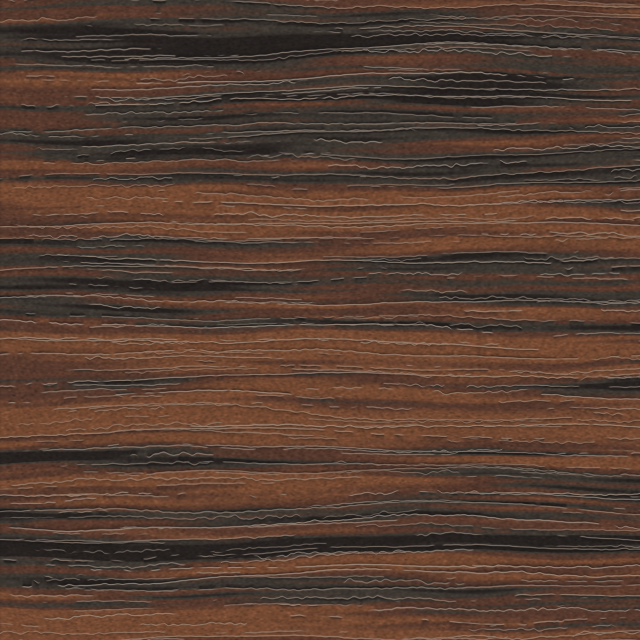
Reproduce this texture procedurally as a Shadertoy shader.

```glsl
// Dark striped wood veneer with horizontal grain and fine pale, shadowed cracks.

// Wood tones from darkest to lightest
const vec3 EBONY  = vec3(0.150, 0.132, 0.125);
const vec3 SLATE  = vec3(0.240, 0.218, 0.195);
const vec3 UMBER  = vec3(0.335, 0.220, 0.175);
const vec3 SIENNA = vec3(0.455, 0.288, 0.197);
const vec3 CRACK_LIGHT = vec3(0.62, 0.56, 0.51);

// Grain frequencies: cells per canvas along and across the fibres
const vec2 BAND_FREQ   = vec2(1.0, 25.0);
const vec2 STREAK_FREQ = vec2(2.0, 56.0);
const vec2 FIBRE_FREQ  = vec2(5.0, 140.0);
const vec2 PORE_FREQ   = vec2(230.0, 380.0);

// Cracks
const float LONG_ROWS  = 46.0;
const float SHORT_ROWS = 86.0;
const float LINE_WIDTH = 0.0011;
const float SHADOW_DEPTH = 0.0042;
const float TONE_SHIFT = 0.20;

vec3 hash3(vec2 p) {
    vec3 q = fract(p.xyx * vec3(0.1031, 0.1030, 0.0973));
    q += dot(q, q.yxz + 33.33);
    return fract((q.xxy + q.yzz) * q.zyx);
}

// Cellular noise: every cell scatters one soft blob of random sign and strength
float cellNoise(vec2 p) {
    vec2 cell = floor(p);
    float sum = 0.0;
    for (int j = -1; j <= 1; j++) {
        for (int i = -1; i <= 1; i++) {
            vec2 id = cell + vec2(i, j);
            vec3 h = hash3(id);
            vec2 d = id + h.xy - p;
            float blob = max(0.0, 1.0 - dot(d, d));
            sum += blob * blob * (2.0 * h.z - 1.0);
        }
    }
    return sum;
}

// Slow bending of the fibres from layered sines
float fibreBend(vec2 p) {
    return 0.0050 * sin(4.3 * p.x + 9.0 * p.y)
         + 0.0030 * sin(9.7 * p.x - 17.0 * p.y + 1.3)
         + 0.0012 * sin(27.0 * p.x + 41.0 * p.y + 4.0);
}

// Broken wandering lines, one per row: x = pale rim, y = shadow beside it
vec2 cracks(vec2 p, float rows, float breakFreq, float coverage, float roughness) {
    float width = max(LINE_WIDTH, 0.55 / iResolution.y);
    float nearest = floor(p.y * rows);
    vec2 result = vec2(0.0);
    for (int i = -1; i <= 1; i++) {
        float row = nearest + float(i);
        vec3 h = hash3(vec2(row, rows));
        float lane = row * 5.0 + rows;
        float wander = 0.45 * cellNoise(vec2(p.x * 3.5, lane + 0.5));
        float ragged = cellNoise(vec2(p.x * 120.0, lane + 1.5))
                     + cellNoise(vec2(p.x * 38.0, lane + 2.5));
        float calm = 0.35 + 0.65 * smoothstep(-0.3, 0.8, sin(p.x * 7.0 + h.y * 40.0));
        float path = (row + 0.2 + 0.6 * h.x + wander) / rows + roughness * calm * ragged;

        float presence = cellNoise(vec2(p.x * breakFreq, lane + 3.5))
                       + 0.30 * cellNoise(vec2(p.x * 60.0, lane + 4.5));
        float mask = smoothstep(-0.06, 0.08, presence + coverage);

        float d = p.y - path;
        float rim = exp(-d * d / (width * width));
        float below = (h.z < 0.7 ? -d : d) - width;
        float shade = smoothstep(-width, width, below) * exp(-max(below, 0.0) / SHADOW_DEPTH);
        result = max(result, mask * vec2(rim * (0.6 + 0.4 * h.y), shade));
    }
    return result;
}

vec3 woodColor(float tone) {
    vec3 color = mix(EBONY, SLATE, smoothstep(-1.40, -0.70, tone));
    color = mix(color, UMBER, smoothstep(-0.70, -0.10, tone));
    return mix(color, SIENNA, smoothstep(-0.05, 1.05, tone));
}

void mainImage(out vec4 fragColor, in vec2 fragCoord) {
    vec2 p = fragCoord / iResolution.y;
    p.y += fibreBend(p);

    // Bands, streaks and fibres set the tone
    float tone = TONE_SHIFT
        + 1.10 * cellNoise(p * BAND_FREQ + 3.0)
        + 1.25 * cellNoise(p * STREAK_FREQ + 17.0)
        + 0.85 * cellNoise(p * FIBRE_FREQ + 41.0);

    // Cracks darken the wood along one side
    vec2 longCracks = cracks(p, LONG_ROWS, 2.6, 0.12, 0.0015);
    vec2 shortCracks = cracks(p, SHORT_ROWS, 8.0, -0.10, 0.0024);
    float shadow = max(longCracks.y, 0.75 * shortCracks.y);
    float rim = max(longCracks.x, 0.90 * shortCracks.x);

    vec3 color = woodColor(tone - 0.80 * shadow);
    color *= 1.0 - 0.38 * shadow * shadow;
    color *= 1.0 + 0.12 * cellNoise(p * PORE_FREQ);
    color = mix(color, CRACK_LIGHT, 0.80 * rim);
    fragColor = vec4(color, 1.0);
}
```
